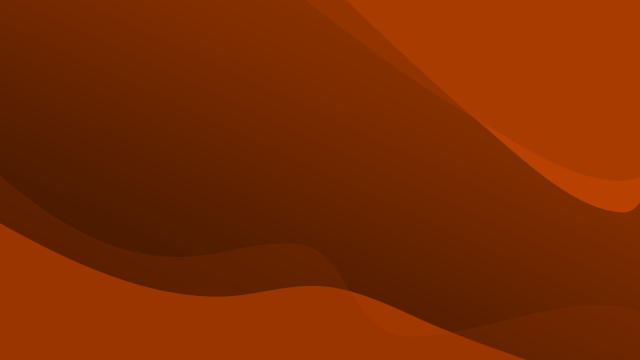
A Shadertoy shader for this background:

```glsl
// Layered orange waves over a dark diagonal gradient.
// Each wave edge is a chain of cubic Hermite segments giving height as a
// function of x; translucent layers are blended where the waves overlap.

// Knots hold (x, height, slope), in units of the canvas height.
float segment(float x, vec3 a, vec3 b) {
    float span = b.x - a.x;
    float t = (x - a.x) / span;
    float rise = b.y - a.y;
    float m0 = a.z * span;
    float m1 = b.z * span;
    return a.y + t * (m0 + t * (3.0 * rise - 2.0 * m0 - m1 + t * (m0 + m1 - 2.0 * rise)));
}

float curve(float x, vec3 a, vec3 b, vec3 c, vec3 d) {
    return x < b.x ? segment(x, a, b) : x < c.x ? segment(x, b, c) : segment(x, c, d);
}

// Smooth coverage of the side where the signed height is positive.
float cover(float height) {
    return clamp(0.5 + height / max(fwidth(height), 1e-5), 0.0, 1.0);
}

void mainImage(out vec4 fragColor, in vec2 fragCoord) {
    vec2 p = fragCoord / iResolution.y;

    // Diagonal gradient, darkest at the lower left
    float glow = smoothstep(0.25, 1.4, dot(p, vec2(0.42, 0.9)));
    vec3 color = mix(vec3(0.285, 0.098, 0.0), vec3(0.54, 0.19, 0.0), glow);

    // Upper right: bright wave under a translucent one
    float brightEdge = curve(p.x, vec3(0.961, 1.0, -0.96), vec3(1.319, 0.671, -0.85),
                             vec3(1.725, 0.410, -0.08), vec3(1.778, 0.4375, 1.3));
    float veilEdge = curve(p.x, vec3(0.847, 1.0, -0.77), vec3(1.319, 0.671, -0.58),
                           vec3(1.725, 0.498, 0.0), vec3(1.778, 0.509, 0.4));
    color = mix(color, vec3(0.72, 0.25, 0.0), cover(p.y - brightEdge));
    color = mix(color, vec3(0.61, 0.213, 0.0), 0.55 * cover(p.y - veilEdge));

    // Lower left: solid hill
    vec3 hillBend = vec3(1.157, 0.118, -0.46);
    float hillEdge = p.x < hillBend.x
        ? curve(p.x, vec3(0.0, 0.380, -0.56), vec3(0.606, 0.176, 0.0),
                vec3(0.868, 0.206, 0.0), hillBend)
        : segment(p.x, hillBend, vec3(1.463, 0.0, -0.36));
    color = mix(color, vec3(0.63, 0.22, 0.0), cover(hillEdge - p.y));

    // Faint swell across the whole bottom
    vec3 swellDrop = vec3(0.954, 0.220, -1.8);
    float swellEdge = p.x < swellDrop.x
        ? curve(p.x, vec3(0.0, 0.514, -0.9), vec3(0.498, 0.286, 0.0),
                vec3(0.787, 0.324, 0.0), swellDrop)
        : curve(p.x, swellDrop, vec3(1.134, 0.065, 0.0),
                vec3(1.667, 0.153, 0.0), vec3(1.778, 0.132, -0.4));
    color = mix(color, vec3(0.53, 0.183, 0.0), 0.28 * cover(swellEdge - p.y));

    fragColor = vec4(color, 1.0);
}
```
